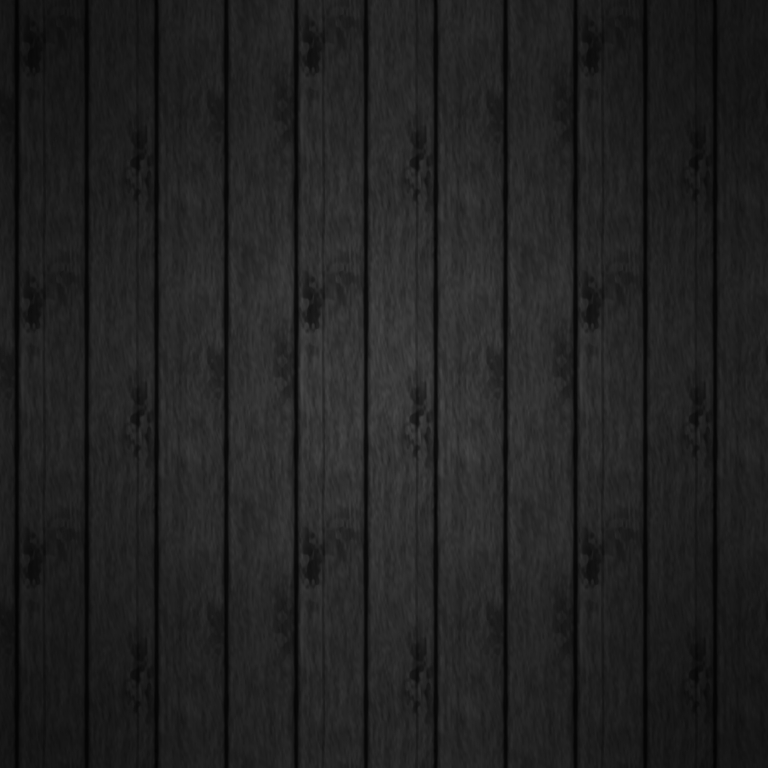
Give the GLSL for this texture, as a WebGL 2 fragment shader.

```glsl
#version 300 es
precision highp float;
// Dark charcoal wooden planks, upright, with streaked grain, worn marks and a soft central light.

#define PLANKS 11.0        // boards across
#define KINDS 4.0          // different boards before the grain recurs
#define ROWS 3.0           // grain repeats upward
#define FIRST_SEAM 0.242   // offset of the first seam, in boards
#define SEAM_HALF 0.022    // half width of the gap, in boards
#define SHADOW 0.095       // reach of the shade beside a gap
#define CENTRE_GREY 0.222
#define FALLOFF 0.083
#define GRAIN 0.62         // contrast of the fine fibres
#define WEAR 0.55          // darkness of the worn marks

uniform vec2 u_resolution;
out vec4 fragColor;

const float PI = 3.14159265;

float hash(vec3 p) {
  p = fract(p * vec3(0.1031, 0.1030, 0.0973));
  p += dot(p, p.yzx + 33.33);
  return fract((p.x + p.y) * p.z);
}

// Value noise on a board; its lattice wraps upward.
float boardNoise(vec2 p, vec2 cells, float seed) {
  vec2 q = p * cells, i = floor(q), f = fract(q);
  f = f * f * (3.0 - 2.0 * f);
  float y0 = mod(i.y, cells.y), y1 = mod(i.y + 1.0, cells.y);
  float x0 = i.x + 20.0;
  float low = mix(hash(vec3(x0, y0, seed)), hash(vec3(x0 + 1.0, y0, seed)), f.x);
  float high = mix(hash(vec3(x0, y1, seed)), hash(vec3(x0 + 1.0, y1, seed)), f.x);
  return mix(low, high, f.y);
}

// Long streaks, short fibres and curved figure, centred on zero.
float woodGrain(vec2 p, float kind) {
  float seed = kind * 17.0 + 3.0;
  vec2 bent = p + vec2(0.09 * (boardNoise(p, vec2(2.0, 6.0), seed) - 0.5), 0.16 * p.x);
  float streaks = boardNoise(bent, vec2(9.0, 3.0), seed + 1.0) - 0.5;
  float fibres = boardNoise(bent, vec2(23.0, 16.0), seed + 2.0) - 0.5;
  float hatch = boardNoise(bent, vec2(38.0, 50.0), seed + 3.0) - 0.5;
  float mottle = boardNoise(p, vec2(3.0, 9.0), seed + 4.0) - 0.5;
  float contour = boardNoise(bent, vec2(3.0, 2.0), seed + 5.0);
  float figure = sin(contour * 30.0) * (kind < 0.5 ? 0.07 : 0.03);
  return 0.30 * streaks + 0.38 * fibres + 0.36 * hatch + 0.20 * mottle + figure;
}

// Ragged dark flecks gathered around a point of the board.
float wornPatch(vec2 p, vec2 centre, vec2 size, float seed) {
  vec2 d = p - centre;
  d.y -= round(d.y);
  float cluster = exp(-dot(d / size, d / size));
  float flecks = 0.6 * boardNoise(p, vec2(10.0, 22.0), seed)
               + 0.4 * boardNoise(p, vec2(20.0, 44.0), seed + 1.0);
  return smoothstep(0.42, 0.72, flecks * (0.45 + cluster)) * cluster;
}

float wornMarks(vec2 p, float kind) {
  if (kind < 0.5)
    return wornPatch(p, vec2(0.22, 0.79), vec2(0.20, 0.16), 91.0)
         + 0.5 * wornPatch(p, vec2(0.62, 0.92), vec2(0.40, 0.14), 93.0);
  if (kind < 1.5)
    return wornPatch(p, vec2(0.75, 0.34), vec2(0.24, 0.18), 95.0)
         + wornPatch(p, vec2(1.0, 0.07), vec2(0.09, 0.10), 97.0);
  return 0.5 * wornPatch(p, vec2(0.85, 0.55), vec2(0.25, 0.20), 99.0 + kind);
}

// Fine crack running along the two weathered kinds of board.
float hairSplit(vec2 p, float kind) {
  float place = kind < 0.5 ? 0.39 : 0.73;
  float drift = 0.02 * (boardNoise(p, vec2(1.0, 7.0), 71.0) - 0.5);
  float line = 1.0 - smoothstep(0.006, 0.030, abs(p.x - place + drift));
  return kind < 1.5 ? line * (0.5 + 0.5 * boardNoise(p, vec2(1.0, 11.0), 73.0)) : 0.0;
}

void main() {
  vec2 uv = gl_FragCoord.xy / u_resolution;

  // Board number and place upon it.
  float across = uv.x * PLANKS - FIRST_SEAM;
  float board = mod(floor(across), PLANKS);
  float kind = mod(board, KINDS);
  vec2 p = vec2(fract(across), uv.y * ROWS);

  // Wood tone.
  float tone = 1.0 + GRAIN * woodGrain(p, kind);
  tone *= 0.97 + 0.06 * hash(vec3(board, 5.0, 9.0));
  tone *= 1.0 - WEAR * min(wornMarks(p, kind), 1.0);
  tone *= 1.0 - 0.30 * hairSplit(p, kind);

  // Gap between boards with shade and a faint lit edge on its right.
  float wobble = 0.012 * (boardNoise(vec2(0.0, p.y), vec2(1.0, 12.0), 61.0) - 0.5);
  float gapDistance = abs(min(p.x, 1.0 - p.x) + wobble);
  float soft = max(0.025, PLANKS / u_resolution.x);
  float gap = 1.0 - smoothstep(SEAM_HALF - 0.5 * soft, SEAM_HALF + soft, gapDistance);
  float shade = 1.0 - smoothstep(0.0, SHADOW, gapDistance);
  float litEdge = exp(-pow((p.x - 0.085) / 0.03, 2.0));
  tone *= (1.0 - 0.68 * gap) * (1.0 - 0.35 * shade) * (1.0 + 0.07 * litEdge);

  // Light from the centre, smooth across the borders.
  float reach = length(sin(PI * (uv - 0.5)) * vec2(1.06, 0.94));
  float light = CENTRE_GREY - FALLOFF * pow(reach, 1.5);
  fragColor = vec4(vec3(light * tone), 1.0);
}
```
